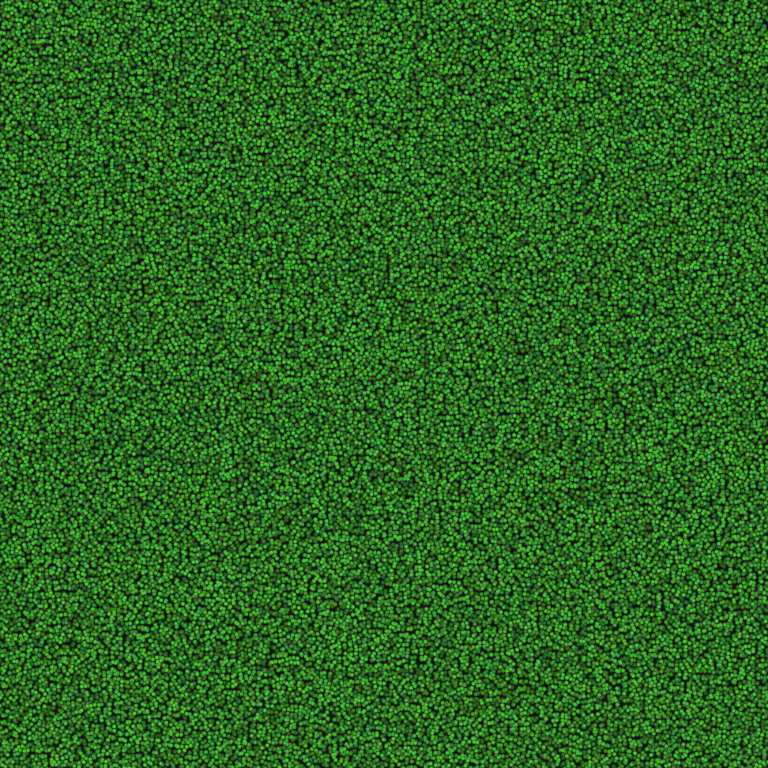
Give the GLSL for this texture, as a three.js fragment shader.

```glsl
// Dense fine grain of soft round green specks on a near-black ground, tiling.
varying vec2 vUv;

const float CELLS = 204.0;          // specks across the tile
const float CORE_RADIUS = 0.20;     // fully lit part of a speck, in cells
const float OUTER_RADIUS = 0.85;    // where a speck has faded out, in cells
const float DIMMEST_SPECK = 0.38;
const float TINT_AMOUNT = 0.10;
const vec3 GROUND = vec3(0.070, 0.072, 0.067);
const vec3 LEAF_GREEN = vec3(0.290, 0.800, 0.205);

// Three random values per point, without sine
vec3 hash3(vec2 p) {
  vec3 q = fract(vec3(p.xyx) * vec3(0.1031, 0.1030, 0.0973));
  q += dot(q, q.yxz + 33.33);
  return fract((q.xxy + q.yzz) * q.zyx);
}

// Random values of a cell on a lattice that wraps every "period" cells
vec3 cellRandom(vec2 cell, float period, float seed) {
  return hash3(mod(cell, period) + seed);
}

// Smooth wrapping noise with three independent channels
vec3 wrappedNoise(vec2 uv, float period, float seed) {
  vec2 p = uv * period;
  vec2 cell = floor(p);
  vec2 f = smoothstep(0.0, 1.0, p - cell);
  vec3 bottom = mix(cellRandom(cell, period, seed),
                    cellRandom(cell + vec2(1.0, 0.0), period, seed), f.x);
  vec3 top = mix(cellRandom(cell + vec2(0.0, 1.0), period, seed),
                 cellRandom(cell + vec2(1.0, 1.0), period, seed), f.x);
  return mix(bottom, top, f.y);
}

// Brightest of the jittered specks that reach this point
float speckField(vec2 uv, float period, float core, float outer, float dimmest) {
  vec2 p = uv * period;
  vec2 cell = floor(p);
  float light = 0.0;
  for (int y = -1; y <= 1; y++) {
    for (int x = -1; x <= 1; x++) {
      vec2 neighbour = cell + vec2(float(x), float(y));
      vec3 rnd = cellRandom(neighbour, period, 17.0);
      float dist = length(p - neighbour - rnd.xy);
      float fade = 1.0 - smoothstep(core, outer, dist);
      light = max(light, fade * mix(dimmest, 1.0, rnd.z));
    }
  }
  return light;
}

void main() {
  float light = speckField(vUv, CELLS, CORE_RADIUS, OUTER_RADIUS, DIMMEST_SPECK);
  vec3 color = mix(GROUND, LEAF_GREEN, light);

  // Slight drift of single grains towards brown or blue
  vec3 tint = wrappedNoise(vUv, CELLS, 431.0) - 0.5;
  color += tint * vec3(1.0, 0.2, 1.0) * TINT_AMOUNT;

  gl_FragColor = vec4(clamp(color, 0.0, 1.0), 1.0);
}
```
